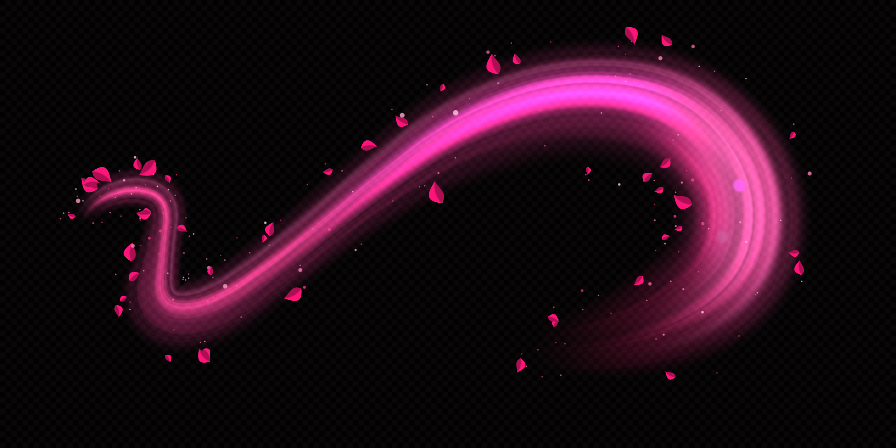
Write a WebGL 1 fragment shader that draws this background.

```glsl
precision highp float;
uniform vec2 u_resolution;

const int SPANS = 15;
const int STEPS = 8;
const int PETALS_PER_SPAN = 3;
const int SPARKS_PER_SPAN = 12;
const float CHECK_SIZE = 0.0125;
const float PETAL_MIN = 0.009;
const float PETAL_RANGE = 0.017;
const vec3 CHECK_DARK = vec3(0.010, 0.008, 0.010);
const vec3 CHECK_LIGHT = vec3(0.036, 0.028, 0.030);
const vec3 PLUM = vec3(0.27, 0.06, 0.16);
const vec3 MAROON = vec3(0.20, 0.02, 0.085);
const vec3 ROSE = vec3(0.60, 0.17, 0.36);
const vec3 MAUVE = vec3(0.52, 0.28, 0.43);
const vec3 HOT_PINK = vec3(0.91, 0.08, 0.43);
const vec3 MAGENTA = vec3(0.95, 0.28, 0.80);
const vec2 FLARE = vec2(1.651, 0.586);
const vec2 SOFT_FLARE = vec2(1.614, 0.471);

// Spline knots: position, left half width, right half width
vec4 knots[17];

void setKnots() {
  knots[0] = vec4(0.167, 0.453, 0.020, 0.020);
  knots[1] = vec4(0.193, 0.542, 0.035, 0.030);
  knots[2] = vec4(0.292, 0.583, 0.055, 0.040);
  knots[3] = vec4(0.376, 0.555, 0.055, 0.040);
  knots[4] = vec4(0.365, 0.440, 0.040, 0.060);
  knots[5] = vec4(0.357, 0.316, 0.050, 0.110);
  knots[6] = vec4(0.469, 0.318, 0.065, 0.100);
  knots[7] = vec4(0.638, 0.435, 0.070, 0.085);
  knots[8] = vec4(0.807, 0.578, 0.075, 0.100);
  knots[9] = vec4(1.016, 0.740, 0.090, 0.150);
  knots[10] = vec4(1.276, 0.828, 0.095, 0.170);
  knots[11] = vec4(1.527, 0.788, 0.110, 0.180);
  knots[12] = vec4(1.676, 0.609, 0.130, 0.170);
  knots[13] = vec4(1.667, 0.410, 0.140, 0.170);
  knots[14] = vec4(1.523, 0.284, 0.120, 0.150);
  knots[15] = vec4(1.276, 0.214, 0.070, 0.080);
  knots[16] = vec4(1.042, 0.240, 0.010, 0.010);
}

vec4 spline(vec4 a, vec4 b, vec4 c, float t) {
  return mix(mix(0.5 * (a + b), b, t), mix(b, 0.5 * (b + c), t), t);
}

vec3 hash3(vec2 n) {
  vec3 q = vec3(dot(n, vec2(127.1, 311.7)), dot(n, vec2(269.5, 183.3)), dot(n, vec2(419.2, 371.9)));
  return fract(sin(q) * 43758.5);
}

float noise(vec2 p) {
  vec2 i = floor(p), f = fract(p);
  f = f * f * (3.0 - 2.0 * f);
  float low = mix(hash3(i).x, hash3(i + vec2(1, 0)).x, f.x);
  float high = mix(hash3(i + vec2(0, 1)).x, hash3(i + vec2(1, 1)).x, f.x);
  return mix(low, high, f.y);
}

float bell(float x, float width) {
  return exp(-x * x / (width * width));
}

// Returns progress in spans and signed offset in half widths
vec2 ribbonCoords(vec2 p) {
  float best = 1e3;
  vec2 coords = vec2(0.0);
  for (int i = 0; i < SPANS; i++) {
    vec4 prev = 0.5 * (knots[i] + knots[i + 1]);
    for (int j = 1; j <= STEPS; j++) {
      vec4 cur = spline(knots[i], knots[i + 1], knots[i + 2], float(j) / float(STEPS));
      vec2 e = cur.xy - prev.xy, q = p - prev.xy;
      float h = clamp(dot(q, e) / dot(e, e), 0.0, 1.0);
      float d = length(q - e * h);
      if (d < best) {
        best = d;
        vec4 k = mix(prev, cur, h);
        float offset = e.x * q.y - e.y * q.x > 0.0 ? d / k.z : -d / k.w;
        coords = vec2(float(i) + (float(j) - 1.0 + h) / float(STEPS), offset);
      }
      prev = cur;
    }
  }
  return coords;
}

vec3 ribbonLight(float s, float v) {
  float hot = smoothstep(6.3, 9.0, s) * (1.0 - smoothstep(10.0, 11.4, s));
  float bend = smoothstep(9.8, 11.4, s) * (1.0 - smoothstep(11.8, 13.8, s));
  float tail = smoothstep(12.3, 14.2, s);
  float ends = smoothstep(0.0, 1.3, s) * (1.0 - smoothstep(13.6, 15.0, s));
  float body = ends * (1.0 - smoothstep(0.45, 1.08, abs(v)));
  float strands = noise(vec2(v * 9.0 + 20.0, s * 0.5)) * 0.6 + noise(vec2(v * 24.0 + 60.0, s * 0.4)) * 0.4;
  vec3 col = mix(PLUM, MAROON, tail) * body * (0.55 + 0.8 * strands);
  col += ROSE * bend * body * smoothstep(-0.9, 0.2, v) * 0.45;
  // Bright core, wide and pale around the bend
  float core = bell(v, mix(0.24, 0.42, bend)) * ends * (1.0 - tail);
  col += mix(mix(ROSE, MAGENTA, hot), MAUVE, bend) * core * (0.65 + 0.5 * strands);
  // Side strands
  col += HOT_PINK * hot * bell(v + 0.2, 0.1) * 0.6;
  col += HOT_PINK * bend * bell(v + 0.48, 0.2) * 0.3;
  col += MAUVE * ends * (1.0 - tail) * bell(v - 0.46, 0.09) * 0.35;
  return col * (1.0 - 0.45 * max(bend, 0.4 * ends) * bell(v - 0.65, 0.09));
}

// Curved petal: x is coverage, y is the fold shading
vec2 petal(vec2 q, float size, float angle, float px) {
  float c = cos(angle), s = sin(angle);
  q = vec2(c * q.x - s * q.y, s * q.x + c * q.y) / size;
  q.x += 0.25 * q.y * q.y;
  float edge = abs(q.x) - 0.6 * (1.0 - q.y * q.y) * max(1.0 + 0.5 * q.y, 0.0);
  edge = max(edge, abs(q.y) - 1.0) * size;
  return vec2(1.0 - smoothstep(-0.5 * px, 0.5 * px, edge), smoothstep(-0.1, 0.1, q.x));
}

float disc(vec2 q, float radius, float blur) {
  return 1.0 - smoothstep(radius - blur, radius + blur, length(q));
}

vec3 addScatter(vec3 col, vec2 p, float px) {
  for (int i = 0; i < SPANS; i++) {
    for (int j = 0; j < SPARKS_PER_SPAN; j++) {
      vec3 h = hash3(vec2(float(i) + 1.0, float(j) + 3.0));
      vec4 k = spline(knots[i], knots[i + 1], knots[i + 2], h.x);
      vec2 t = normalize(mix(knots[i + 1].xy - knots[i].xy, knots[i + 2].xy - knots[i + 1].xy, h.x));
      vec2 normal = vec2(-t.y, t.x);
      float side = h.y * 2.0 - 1.0;
      float reach = side > 0.0 ? k.z : k.w;
      vec2 spot = k.xy + normal * side * (reach * 1.2 + 0.015);
      float spark = disc(p - spot, 0.0014 + 0.005 * pow(h.z, 8.0), 0.6 * px);
      col = mix(col, mix(HOT_PINK, vec3(1.0, 0.85, 0.93), fract(h.z * 7.0)), spark * 0.8);
      if (j < PETALS_PER_SPAN) {
        vec3 g = hash3(vec2(float(j) + 31.0, float(i) + 17.0));
        spot = k.xy + normal * sign(side) * reach * (0.7 + 0.45 * g.x);
        vec2 leaf = petal(p - spot, PETAL_MIN + PETAL_RANGE * g.y * g.y, g.z * 6.28, px);
        col = mix(col, mix(HOT_PINK * 0.75, vec3(1.0, 0.08, 0.48), leaf.y), leaf.x);
      }
    }
  }
  return col;
}

void main() {
  vec2 p = gl_FragCoord.xy / u_resolution.y;
  float px = 1.0 / u_resolution.y;
  setKnots();
  // Faint checkerboard
  vec2 wave = sin(p * 3.14159 / CHECK_SIZE);
  vec3 col = mix(CHECK_DARK, CHECK_LIGHT, smoothstep(-0.3, 0.3, wave.x * wave.y));
  // Ribbon, flares, then petals and sparks
  vec2 rc = ribbonCoords(p);
  col += ribbonLight(rc.x, rc.y);
  col = mix(col, vec3(1.0, 0.4, 0.95), 0.9 * disc(p - FLARE, 0.014, 0.004));
  col = mix(col, vec3(0.8, 0.42, 0.65), 0.5 * disc(p - SOFT_FLARE, 0.013, 0.006));
  col = addScatter(col, p, px);
  gl_FragColor = vec4(min(col, 1.0), 1.0);
}
```
